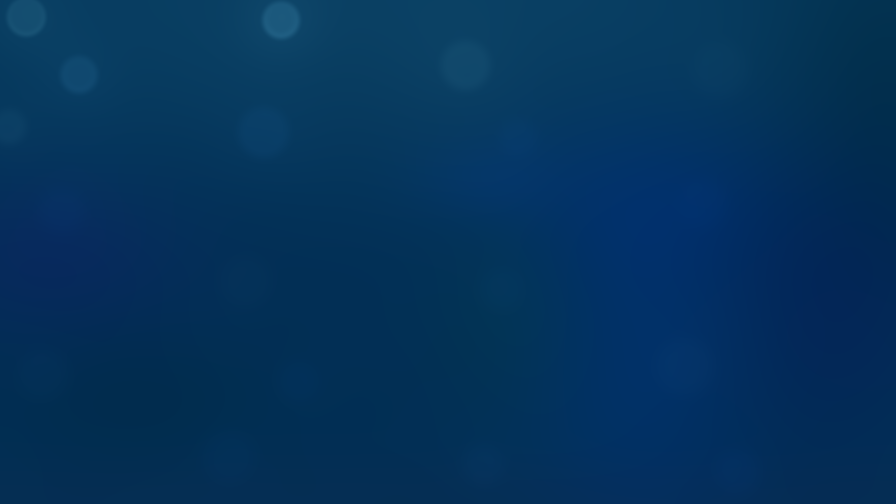
A Shadertoy shader for this background:

```glsl
// Deep blue backdrop with faint out-of-focus light discs.
// A vertical gradient is tinted by wide Gaussian hazes; discs follow
// a low-discrepancy sequence and grow brighter toward the upper left.

#define DISC_COUNT 18
#define DISC_RADIUS vec2(0.033, 0.058)
#define DISC_POWER vec2(0.016, 0.100)
#define DISC_BLUR vec2(0.024, 0.006)
#define LIFT 1.35
#define MOTTLE 0.004
#define DEEP_BLUE vec3(0.006, 0.183, 0.334)
#define UPPER_TEAL vec3(0.018, 0.222, 0.365)

float hash(float n) {
    return fract(sin(n * 12.99 + 4.1) * 4375.85);
}

// Wide soft spot of light, 1 at its centre.
float haze(vec2 p, vec2 centre, vec2 size) {
    vec2 q = (p - centre) / size;
    return exp(-dot(q, q));
}

// Slow uneven tone from layered sines.
float mottle(vec2 p) {
    float sum = 0.0;
    float amp = 0.6;
    for (int i = 0; i < 3; i++) {
        p = mat2(0.8, 0.6, -0.6, 0.8) * p * 1.7 + 1.3;
        sum += amp * sin(p.x * 3.0 + sin(p.y * 2.6)) * sin(p.y * 2.8);
        amp *= 0.6;
    }
    return sum;
}

vec3 backdrop(vec2 p) {
    vec3 col = mix(DEEP_BLUE, UPPER_TEAL, smoothstep(0.42, 1.0, p.y));
    // Teal light from above and a darker corner on the right
    col += vec3(0.022, 0.030, 0.025) * haze(p, vec2(0.75, 1.02), vec2(0.65, 0.38));
    col -= vec3(0.010, 0.032, 0.058) * haze(p, vec2(1.76, 0.88), vec2(0.24, 0.34));
    // Blue areas at the centre and lower right
    col += vec3(-0.004, 0.008, 0.068) * haze(p, vec2(1.28, 0.28), vec2(0.21, 0.36));
    col += vec3(-0.006, -0.008, 0.045) * haze(p, vec2(1.30, 0.60), vec2(0.30, 0.17));
    col += vec3(0.002, 0.006, 0.040) * haze(p, vec2(0.97, 0.64), vec2(0.14, 0.08));
    // Indigo at both sides
    col += vec3(0.020, -0.024, 0.026) * haze(p, vec2(0.10, 0.49), vec2(0.26, 0.16));
    col += vec3(0.006, -0.030, 0.008) * haze(p, vec2(1.66, 0.38), vec2(0.22, 0.26));
    // Greenish and dark patches
    col += vec3(0.002, 0.017, -0.012) * haze(p, vec2(1.00, 0.38), vec2(0.15, 0.20));
    col -= vec3(0.004, 0.010, 0.030) * haze(p, vec2(0.30, 0.20), vec2(0.32, 0.15));
    // Faint haze along the lower edge
    col += vec3(0.014, -0.004, -0.006) * (1.0 - smoothstep(0.0, 0.15, p.y));
    return col + MOTTLE * mottle(p) * vec3(0.5, 1.0, 1.3);
}

vec3 lightDisc(vec2 p, float id, float aspect) {
    vec2 uv = fract(0.5 + id * vec2(0.7549, 0.5698));
    uv.y = 1.0 - pow(1.0 - uv.y, LIFT);
    float lit = smoothstep(0.6, 1.0, uv.y) * (1.0 - smoothstep(0.2, 0.75, uv.x));

    float radius = mix(DISC_RADIUS.x, DISC_RADIUS.y, hash(id) * (1.0 - 0.6 * lit));
    float blur = mix(DISC_BLUR.x, DISC_BLUR.y, sqrt(lit));
    float power = mix(DISC_POWER.x, DISC_POWER.y, lit) * mix(0.7, 1.2, hash(id + 31.0));

    vec2 d = p - uv * vec2(aspect, 1.0);
    float dist = length(d);
    float fill = 1.0 - smoothstep(radius - blur, radius + blur, dist);
    float below = 0.5 - 0.5 * d.y / max(dist, 0.001);
    float edge = (dist - radius + blur) / (blur * 0.9);
    float rim = exp(-edge * edge) * below * lit;
    float halo = exp(-dist * dist / (radius * radius * 5.0));

    vec3 teal = vec3(0.75, 1.0, 0.90);
    vec3 blue = vec3(0.15, 0.55, 1.35);
    float blueness = smoothstep(0.2, 0.8, hash(id + 57.0)) * (1.0 - lit);
    return mix(teal, blue, blueness) * power * (0.75 * fill + 0.3 * rim + 0.28 * halo);
}

void mainImage(out vec4 fragColor, in vec2 fragCoord) {
    vec2 p = fragCoord / iResolution.y;
    float aspect = iResolution.x / iResolution.y;
    vec3 col = backdrop(p);
    for (int i = 1; i <= DISC_COUNT; i++) {
        col += lightDisc(p, float(i), aspect);
    }
    fragColor = vec4(clamp(col, 0.0, 1.0), 1.0);
}
```
